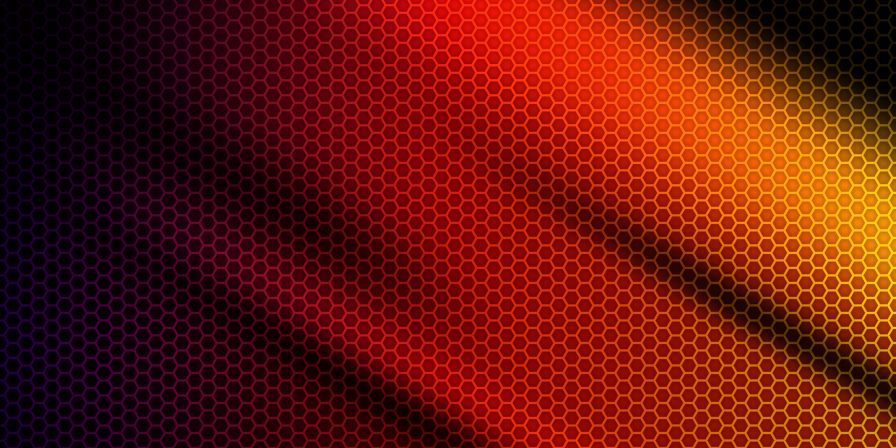
This background is drawn by a Shadertoy shader. Its source:

```glsl
const float CELL_SIZE = 0.0335;      // hexagon height, in canvas heights
const float LINE_HALF_WIDTH = 0.075; // in hexagon heights
const float LINE_SOFTNESS = 0.05;
const float BAND_SLOPE = 0.58;
const float RIDGE_FILL = 0.96;
const float BASE_FILL = 0.56;
const vec2 VIOLET_CENTER = vec2(0.18, 0.24);
const float VIOLET_RADIUS = 0.45;
const vec3 BASE_TINT = vec3(1.0, 0.30, 0.8);
const vec3 RIDGE_TINT = vec3(1.0, 0.86, 0.8);
const vec3 LINE_TINT = vec3(0.08, 0.13, 0.03);

// Evenly spaced hues from the left side to the right
const vec3 HUES[7] = vec3[7](
    vec3(0.25, 0.00, 0.50),
    vec3(0.48, 0.00, 0.30),
    vec3(0.75, 0.01, 0.14),
    vec3(0.98, 0.05, 0.03),
    vec3(1.00, 0.20, 0.01),
    vec3(1.00, 0.46, 0.02),
    vec3(1.00, 0.72, 0.04));

vec3 hueAt(float x) {
    float t = clamp(x, 0.0, 1.0) * 6.0;
    int i = min(int(t), 5);
    return mix(HUES[i], HUES[i + 1], t - float(i));
}

float bell(float x, float center, float width) {
    float t = (x - center) / width;
    return exp(-t * t);
}

// Distance to the nearest edge of a flat-topped hexagon grid
float hexEdge(vec2 p) {
    vec2 period = vec2(sqrt(3.0), 1.0);
    vec2 a = mod(p, period) - 0.5 * period;
    vec2 b = mod(p - 0.5 * period, period) - 0.5 * period;
    vec2 q = abs(dot(a, a) < dot(b, b) ? a : b);
    return 0.5 - max(q.y, dot(q, vec2(0.5 * sqrt(3.0), 0.5)));
}

// Bright ridge along the upper diagonal
float ridgeAt(float d) {
    return 1.0 - smoothstep(-0.62, -0.32, d);
}

// Diagonal light with its dark streaks
float lightAt(float x, float d) {
    float light = mix(BASE_FILL, RIDGE_FILL, ridgeAt(d));
    light *= smoothstep(-0.97, -0.66, d) * smoothstep(0.04, 0.96, x);
    light *= 1.0 - 0.80 * smoothstep(0.85, 1.7, x) * bell(d, -0.275, 0.058);
    light *= 1.0 - 0.78 * (1.0 - smoothstep(0.65, 1.2, x)) * bell(d, 0.10, 0.12);
    light *= 1.0 - 0.85 * (1.0 - smoothstep(0.9, 1.4, x)) * bell(d, 0.40, 0.07);
    light *= 1.0 + 0.15 * bell(d, 0.27, 0.06);
    return light * (1.0 - 0.5 * smoothstep(0.34, 0.5, d));
}

void mainImage(out vec4 fragColor, in vec2 fragCoord) {
    vec2 uv = fragCoord / iResolution.y;
    float across = fragCoord.x / iResolution.x;
    float x = 2.0 * across;
    float d = 1.0 - uv.y - BAND_SLOPE * x;

    vec3 hue = hueAt(across);
    float light = lightAt(x, d);
    float violet = exp(-pow(length(vec2(x, uv.y) - VIOLET_CENTER) / VIOLET_RADIUS, 2.0));

    // Cell interiors, slightly brighter toward their centers
    float edge = hexEdge(uv / CELL_SIZE);
    vec3 fillHue = hue * mix(BASE_TINT, RIDGE_TINT, ridgeAt(d));
    vec3 fill = fillHue * light * mix(0.84, 1.0, smoothstep(0.05, 0.45, edge));
    fill += hue * violet * 0.06;

    // Glowing grid lines
    float pixel = 1.0 / (iResolution.y * CELL_SIZE);
    float soft = max(LINE_SOFTNESS, 0.6 * pixel);
    float line = 1.0 - smoothstep(LINE_HALF_WIDTH - soft, LINE_HALF_WIDTH + soft, edge);
    float lineLight = min(0.12 + 1.05 * pow(light, 0.72) + 0.45 * violet, 1.0);
    vec3 lineColor = hue * lineLight + LINE_TINT * light;

    fragColor = vec4(clamp(mix(fill, lineColor, line), 0.0, 1.0), 1.0);
}
```
